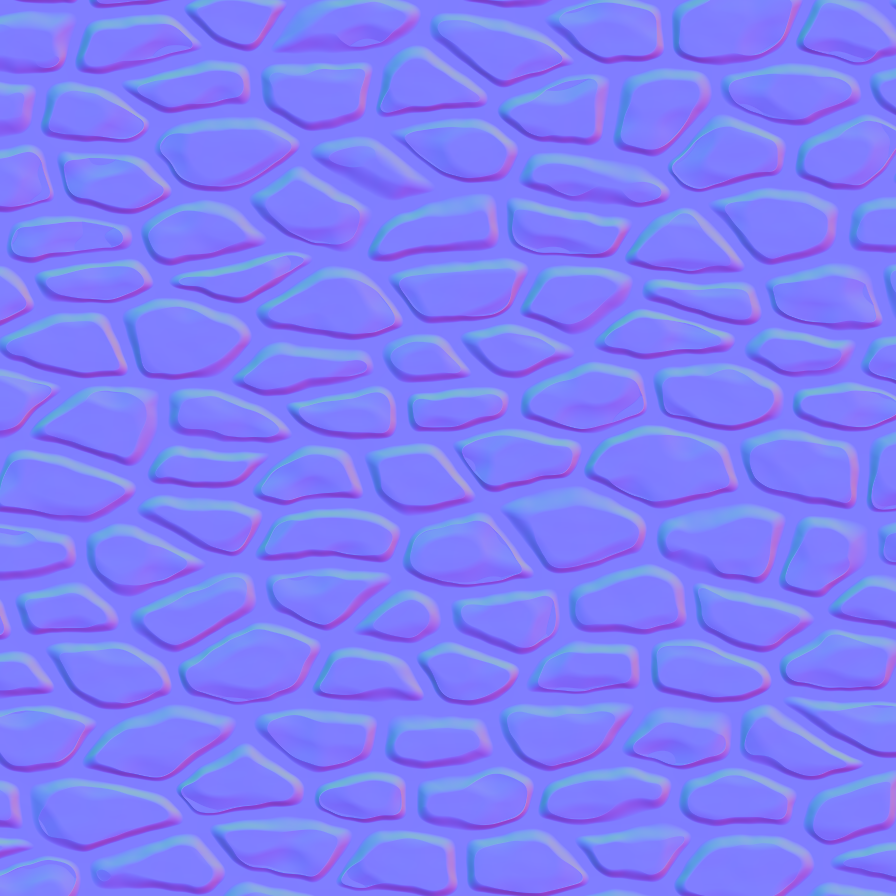
A WebGL 1 fragment shader for this texture map:

```glsl
precision highp float;
// Tangent-space normal map of a rubble stone wall.
// Staggered, stretched Voronoi cells give the stones; the distance to the cell
// borders becomes a bevelled, chipped height whose slope is encoded as colour.

uniform vec2 u_resolution;

vec2 hash2(vec2 p) {
  p = vec2(dot(p, vec2(127.1, 311.7)), dot(p, vec2(269.5, 183.3)));
  return fract(sin(p) * 43758.545);
}

// Gradient noise, roughly -0.7 to 0.7
float noise(vec2 p) {
  vec2 i = floor(p), f = fract(p);
  vec2 u = f * f * f * (f * (f * 6.0 - 15.0) + 10.0);
  vec2 o = vec2(1.0, 0.0);
  float a = dot(hash2(i) * 2.0 - 1.0, f);
  float b = dot(hash2(i + o) * 2.0 - 1.0, f - o);
  float c = dot(hash2(i + o.yx) * 2.0 - 1.0, f - o.yx);
  float d = dot(hash2(i + 1.0) * 2.0 - 1.0, f - 1.0);
  return mix(mix(a, b, u.x), mix(c, d, u.x), u.y);
}

// Stone centre: brick-like stagger plus jitter
vec2 stoneCentre(vec2 cell) {
  vec2 jitter = (hash2(cell) - 0.5) * vec2(0.75, 0.7);
  return cell + 0.5 + vec2(0.5 * mod(cell.y, 2.0), 0.0) + jitter;
}

float smoothMin(float a, float b, float k) {
  float h = max(k - abs(a - b), 0.0) / k;
  return min(a, b) - h * h * k * 0.25;
}

float wallHeight(vec2 uv) {
  // Bend the rows, then roughen the outlines
  vec2 p = uv;
  p.y += 0.03 * noise(uv * 3.5 + 7.0);
  p += 0.011 * vec2(noise(uv * 10.0), noise(uv * 10.0 + 31.0));
  p.y += 0.003 * noise(uv * 34.0 + 5.0);

  // Nearest stone
  vec2 scale = vec2(7.5, 14.0);
  vec2 q = p * scale;
  vec2 base = floor(q), stone = base, centre = q;
  float nearest = 100.0;
  for (int j = -2; j <= 2; j++) {
    for (int i = -2; i <= 2; i++) {
      vec2 cell = base + vec2(float(i), float(j));
      vec2 c = stoneCentre(cell);
      float d = dot(c - q, c - q);
      if (d < nearest) {
        nearest = d;
        stone = cell;
        centre = c;
      }
    }
  }

  // Border distance in canvas units, rounded at the corners
  float border = 1.0;
  for (int j = -2; j <= 2; j++) {
    for (int i = -2; i <= 2; i++) {
      if (i != 0 || j != 0) {
        vec2 c = stoneCentre(stone + vec2(float(i), float(j)));
        vec2 across = c - centre;
        float d = dot(0.5 * (c + centre) - q, across) / length(across * scale);
        border = smoothMin(border, d, 0.012);
      }
    }
  }
  border += 0.0018 * noise(uv * 45.0);

  // Bevel: softer on upper sides, worn wide in places
  vec2 local = uv + stone * 3.7;
  float upper = clamp((q.y - centre.y) * 3.0, -1.0, 1.0);
  float worn = smoothstep(0.12, 0.5, noise(local * 9.0));
  float bevel = 0.011 + 0.0025 * upper + 0.012 * worn;
  float joint = 0.0055 + 0.002 * noise(uv * 8.0 + 19.0);
  float top = smoothstep(joint, joint + bevel, border);

  // Chipped facets cut into the rim, and faint grain on the faces
  float chip = 0.85 + 1.5 * noise(local * vec2(13.0, 17.0)) + 25.0 * max(border - 0.012, 0.0);
  float rise = min(top, max(smoothMin(1.0, chip, 0.15), 0.35));
  float grain = noise(local * vec2(12.0, 20.0)) + 0.4 * noise(local * vec2(30.0, 45.0));
  return 0.0075 * rise + 0.001 * grain * top + 0.0005 * noise(uv * 22.0);
}

void main() {
  vec2 uv = gl_FragCoord.xy / u_resolution.y;
  float e = 0.0012;
  float h = wallHeight(uv);
  vec2 slope = vec2(wallHeight(uv + vec2(e, 0.0)) - h, wallHeight(uv + vec2(0.0, e)) - h) / e;
  vec3 normal = normalize(vec3(-slope, 1.0));

  // Encode, with the sideways parts toned down
  normal.xy *= 0.6;
  gl_FragColor = vec4(vec3(0.5, 0.493, 0.5) + 0.5 * normal, 1.0);
}
```
